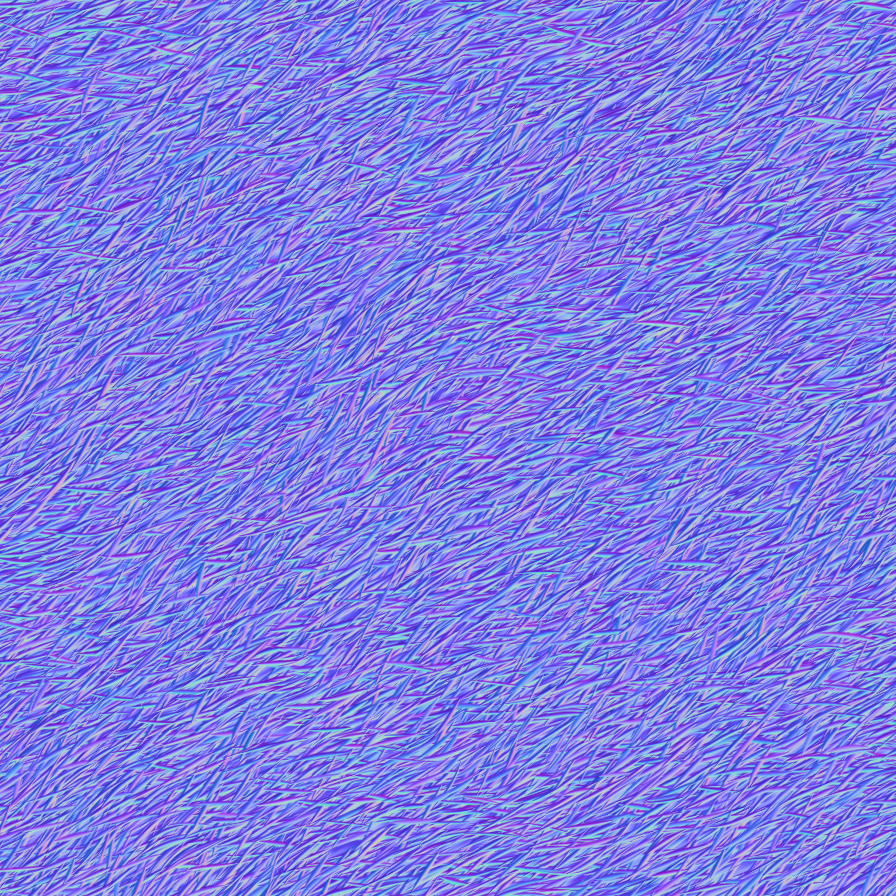
Write a WebGL 2 fragment shader that draws this texture map.

```glsl
#version 300 es
precision highp float;
// Normal map of short combed fur: thin tapered strands are scattered in jittered
// grids, turned along a slowly wandering flow, and painted layer over layer.
// Each strand is a rounded ridge; unit normals are blended softly at its edges.

uniform vec2 u_resolution;
out vec4 fragColor;

const int LAYERS = 18;
const float CELL = 0.036;

vec4 hash4(vec3 p) {
    vec4 q = fract(p.xyzx * vec4(0.1031, 0.1030, 0.0973, 0.1099));
    q += dot(q, q.wzxy + 33.33);
    return fract((q.xxyz + q.yzzw) * q.zywx);
}

float valueNoise(vec2 p) {
    vec2 i = floor(p), f = fract(p);
    f = f * f * (3.0 - 2.0 * f);
    float a = hash4(vec3(i, 71.0)).x;
    float b = hash4(vec3(i + vec2(1, 0), 71.0)).x;
    float c = hash4(vec3(i + vec2(0, 1), 71.0)).x;
    float d = hash4(vec3(i + vec2(1, 1), 71.0)).x;
    return mix(mix(a, b, f.x), mix(c, d, f.x), f.y);
}

// Combing direction in radians, mostly a shallow rise to the right.
float flowAngle(vec2 p) {
    float broad = valueNoise(p * 5.0 + 3.0) - 0.5;
    float local = valueNoise(p * 13.0 + 40.0) - 0.5;
    return 0.52 + 0.4 * broad + 0.3 * local;
}

// Faint fine streaks that show between the strands.
vec3 undercoat(vec2 p, float angle) {
    vec2 dir = vec2(cos(0.5), sin(0.5));
    vec2 q = vec2(dot(p, dir) * 45.0, dot(p, vec2(-dir.y, dir.x)) * 260.0);
    float tilt = (valueNoise(q + 90.0) - 0.5) * 1.8;
    return normalize(vec3(sin(angle) * tilt, cos(angle) * tilt, 1.0));
}

// Lays one strand over the normal found so far; q is relative to its centre.
vec3 paintStrand(vec3 normal, vec2 q, float angle, vec4 rnd, float softness) {
    vec2 dir = vec2(cos(angle), sin(angle));
    float halfLength = CELL * mix(0.45, 1.0, rnd.x);
    float along = dot(q, dir) / halfLength;
    float across = dot(q, vec2(-dir.y, dir.x));
    across += (rnd.w - 0.5) * 0.003 * along * along;

    float taper = max(1.0 - along * along, 0.0);
    float halfWidth = mix(0.0014, 0.0032, rnd.y) * taper;
    float cover = clamp(0.5 + (halfWidth - abs(across)) / softness, 0.0, 1.0);
    cover *= smoothstep(0.0, 0.2, taper);

    // Ridge flanks, plus a slight lean of the whole strand.
    float side = clamp(across / max(halfWidth, 0.0004), -1.0, 1.0);
    float tilt = -side * mix(0.7, 2.3, rnd.z) - 0.02;
    vec2 lean = fract(rnd.xy * vec2(7.0, 9.0)) - 0.5;
    vec2 slope = dir.yx * tilt + lean * vec2(0.75, 0.4);
    return mix(normal, normalize(vec3(slope, 1.0)), cover);
}

void main() {
    vec2 p = gl_FragCoord.xy / u_resolution.y;
    float softness = max(1.0 / u_resolution.y, 0.0021);
    float flow = flowAngle(p);
    vec3 normal = undercoat(p, flow);

    // The layer loop is outermost, so strands overlap alike in every cell.
    for (int k = 0; k < LAYERS; k++) {
        float layer = float(k);
        vec2 grid = p / CELL + fract(layer * vec2(0.618, 0.755)) + 8.0;
        vec2 home = floor(grid);
        for (int j = -1; j <= 1; j++) {
            for (int i = -1; i <= 1; i++) {
                vec2 cell = home + vec2(i, j);
                vec4 place = hash4(vec3(cell, layer + 5.0));
                vec4 shape = hash4(vec3(cell, layer + 137.0));
                vec2 q = (grid - cell - place.xy) * CELL;
                float spread = (place.z + place.w - 1.0) * 0.75;
                normal = paintStrand(normal, q, flow + spread, shape, softness);
            }
        }
    }

    // Encode the blended normal, with green pointing down the canvas.
    fragColor = vec4(0.5 + 0.5 * normal, 1.0);
}
```
